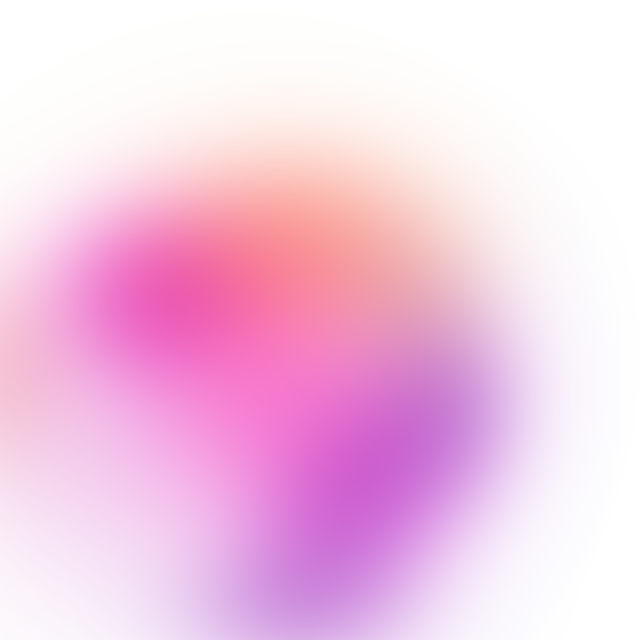
Give the GLSL for this background, as a WebGL 1 fragment shader.

```glsl
precision highp float;
// Soft pastel mesh gradient: magenta, orange, pink and violet glows on white.
// Each glow is an elliptical Gaussian that absorbs red, green and blue light;
// the absorptions add up and an exponential turns them into colour.

uniform vec2 u_resolution;

// Elliptical Gaussian with its long axis turned by angle.
float glow(vec2 p, vec2 center, vec2 radii, float angle) {
    float c = cos(angle);
    float s = sin(angle);
    vec2 d = p - center;
    vec2 q = vec2(c * d.x + s * d.y, c * d.y - s * d.x) / radii;
    return exp(-dot(q, q));
}

// Barely visible disc, warm at the upper left and cool at the right.
vec3 halo(vec2 p, vec2 center, float radius) {
    vec2 d = p - center;
    float disc = 1.0 - smoothstep(radius - 0.03, radius, length(d));
    float cool = smoothstep(-0.3, 0.5, d.x - d.y);
    return disc * mix(vec3(0.003, 0.003, 0.010), vec3(0.010, 0.009, 0.002), cool);
}

void main() {
    vec2 p = gl_FragCoord.xy / u_resolution;

    // Light absorbed per channel by each tint
    vec3 magenta  = vec3(0.06, 0.73, 0.16);
    vec3 orange   = vec3(0.01, 0.35, 0.46);
    vec3 pink     = vec3(0.00, 0.57, 0.15);
    vec3 purple   = vec3(0.19, 0.74, 0.14);
    vec3 lavender = vec3(0.12, 0.22, 0.07);
    vec3 rose     = vec3(0.05, 0.13, 0.14);
    vec3 blush    = vec3(0.04, 0.16, 0.04);
    vec3 peach    = vec3(0.02, 0.17, 0.15);

    vec3 absorbed = halo(p, vec2(0.384, 0.388), 0.605);

    // Main glows
    absorbed += magenta * glow(p, vec2(0.241, 0.538), vec2(0.150, 0.130), 0.0);
    absorbed += orange * glow(p, vec2(0.456, 0.622), vec2(0.208, 0.143), 0.0);
    absorbed += pink * glow(p, vec2(0.430, 0.388), vec2(0.195), 0.0);
    absorbed += purple * glow(p, vec2(0.573, 0.232), vec2(0.221, 0.137), 0.927);

    // Paler rims around them
    absorbed += lavender * glow(p, vec2(0.456, 0.049), vec2(0.195, 0.111), 0.0);
    absorbed += lavender * glow(p, vec2(0.710, 0.362), vec2(0.111, 0.143), 0.0);
    absorbed += rose * glow(p, vec2(0.651, 0.531), vec2(0.130), 0.0);
    absorbed += blush * glow(p, vec2(0.169, 0.297), vec2(0.221), 0.0);
    absorbed += peach * glow(p, vec2(0.000, 0.427), vec2(0.117, 0.156), 0.0);

    gl_FragColor = vec4(exp(-absorbed), 1.0);
}
```
